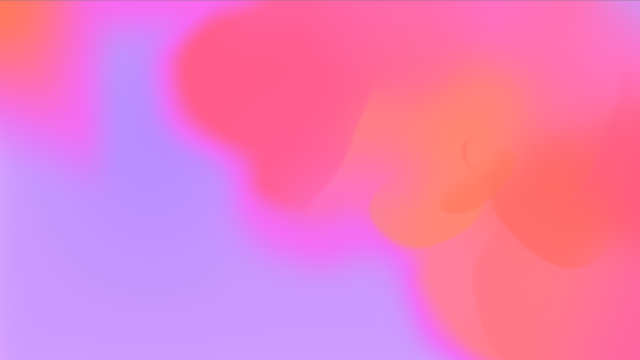
A WebGL 2 fragment shader for this background:

```glsl
#version 300 es
precision highp float;
// Soft abstract gradient: a warm cloud of rose, orange and coral over violet.
// The cloud is a smooth union of ellipses with a magenta rim, coloured by
// normalised Gaussian blobs and overlaid with a few fading petals.

uniform vec2 u_resolution;
out vec4 fragColor;

const vec3 VIOLET  = vec3(0.73, 0.55, 1.00);
const vec3 LILAC   = vec3(0.79, 0.60, 1.00);
const vec3 PALE    = vec3(0.86, 0.65, 1.00);
const vec3 MAGENTA = vec3(0.98, 0.40, 0.96);
const vec3 PINK    = vec3(1.00, 0.43, 0.73);
const vec3 ROSE    = vec3(1.00, 0.36, 0.55);
const vec3 CORAL   = vec3(1.00, 0.49, 0.55);
const vec3 ORANGE  = vec3(1.00, 0.54, 0.40);
const vec3 FLAME   = vec3(1.00, 0.41, 0.37);
const float BLEND = 0.07;   // softness of the ellipse union
const float EDGE = 0.007;   // half width of a petal edge
const float WARP = 0.004;   // waviness of all outlines

float smoothMin(float a, float b) {
    float h = max(BLEND - abs(a - b), 0.0) / BLEND;
    return min(a, b) - 0.25 * BLEND * h * h;
}

// Approximate signed distance to an axis-aligned ellipse.
float ellipse(vec2 p, vec2 centre, vec2 radii) {
    vec2 q = (p - centre) / radii;
    float k = length(q);
    return k * (k - 1.0) / max(length(q / radii), 1e-4);
}

float fill(float d) { return smoothstep(EDGE, -EDGE, d); }

float glow(float d, float width) { return exp(-d * d / (width * width)); }

// Adds a Gaussian colour blob; the weight is kept in w.
void blob(inout vec4 sum, vec2 p, vec2 centre, float radius, vec3 colour) {
    sum += vec4(colour, 1.0) * (glow(length(p - centre), radius) + 1e-6);
}

float cloudDistance(vec2 p) {
    float d = ellipse(p, vec2(0.764, 0.785), vec2(0.295, 0.23));
    d = smoothMin(d, ellipse(p, vec2(0.875, 0.56), vec2(0.197, 0.225)));
    d = smoothMin(d, ellipse(p, vec2(1.204, 0.56), vec2(0.295, 0.262)));
    d = smoothMin(d, ellipse(p, vec2(1.597, 0.236), vec2(0.44, 0.312)));
    return smoothMin(d, ellipse(p, vec2(1.435, 0.861), vec2(0.75, 0.455)));
}

vec3 background(vec2 p) {
    vec3 c = mix(LILAC, VIOLET, glow(length((p - vec2(0.42, 0.62)) * vec2(1.3, 1.0)), 0.36));
    c = mix(c, PALE, 0.6 * exp(-p.x / 0.03) + 0.25 * exp(-p.y / 0.06));
    // Magenta band along the top
    c = mix(c, MAGENTA, 0.95 * glow(1.0 - p.y, 0.095));
    c = mix(c, PINK, 0.6 * glow(length(p - vec2(0.66, 1.02)), 0.13));
    // Warm upper left corner, melting through magenta into violet
    float slant = p.y + 0.35 * p.x;
    float across = smoothstep(0.34, 0.21, p.x);
    c = mix(c, MAGENTA, 0.9 * across * smoothstep(0.50, 0.76, slant));
    c = mix(c, PINK, smoothstep(0.26, 0.08, p.x) * smoothstep(0.64, 0.86, slant));
    return mix(c, vec3(1.0, 0.47, 0.37), glow(length(p - vec2(0.0, 0.98)), 0.17));
}

vec3 cloudColour(vec2 p) {
    vec4 s = vec4(0.0);
    blob(s, p, vec2(0.80, 0.80), 0.23, ROSE);
    blob(s, p, vec2(0.86, 0.60), 0.15, vec3(1.0, 0.37, 0.59));
    blob(s, p, vec2(0.74, 1.02), 0.10, vec3(1.0, 0.39, 0.65));
    blob(s, p, vec2(1.05, 1.03), 0.18, vec3(1.0, 0.41, 0.69));
    blob(s, p, vec2(1.40, 1.03), 0.22, vec3(1.0, 0.43, 0.78));
    blob(s, p, vec2(1.16, 0.84), 0.14, vec3(1.0, 0.42, 0.57));
    blob(s, p, vec2(1.25, 0.61), 0.13, ORANGE);
    blob(s, p, vec2(1.36, 0.73), 0.11, vec3(1.0, 0.53, 0.41));
    blob(s, p, vec2(1.06, 0.61), 0.11, CORAL);
    blob(s, p, vec2(0.99, 0.46), 0.12, vec3(1.0, 0.44, 0.75));
    blob(s, p, vec2(1.57, 0.83), 0.19, vec3(1.0, 0.45, 0.65));
    blob(s, p, vec2(1.71, 0.88), 0.11, vec3(1.0, 0.45, 0.83));
    blob(s, p, vec2(1.78, 1.00), 0.10, LILAC);
    blob(s, p, vec2(1.77, 0.52), 0.14, vec3(1.0, 0.36, 0.50));
    blob(s, p, vec2(1.57, 0.48), 0.13, FLAME);
    blob(s, p, vec2(1.45, 0.17), 0.20, CORAL);
    blob(s, p, vec2(1.22, 0.20), 0.12, vec3(1.0, 0.50, 0.64));
    blob(s, p, vec2(1.76, 0.06), 0.17, vec3(1.0, 0.40, 0.63));
    return s.rgb / s.w;
}

vec3 petals(vec3 c, vec2 p) {
    // Peach fold to the right of a curved crease
    float t = p.y - 0.537;
    float x = p.x - (0.9375 + 0.6 * t - 0.9 * t * t);
    float fold = smoothstep(-EDGE, 0.014, x) * exp(-max(x, 0.0) / 0.22);
    fold *= smoothstep(0.80, 0.66, p.y) * smoothstep(0.36, 0.48, p.y);
    c = mix(c, mix(vec3(1.0, 0.46, 0.72), vec3(1.0, 0.51, 0.52), smoothstep(0.45, 0.66, p.y)), 0.8 * fold);
    // Rosy fold on the far right
    t = p.y - 0.65;
    x = p.x - (1.69 + 0.34 * t - t * t);
    fold = smoothstep(-0.01, 0.02, x) * exp(-max(x, 0.0) / 0.1);
    c = mix(c, ROSE, 0.35 * fold * smoothstep(0.88, 0.7, p.y) * smoothstep(0.35, 0.5, p.y));
    // Orange lobe leaning up to the right
    vec2 q = mat2(0.94, -0.342, 0.342, 0.94) * (p - vec2(1.19, 0.435));
    float lobe = fill(ellipse(q, vec2(0.0), vec2(0.165, 0.115)));
    c = mix(c, vec3(1.0, 0.54, 0.42), 0.75 * lobe * smoothstep(0.54, 0.38, p.y));
    // Lower coral petal
    float lower = fill(ellipse(p, vec2(1.6, 0.2), vec2(0.285, 0.27)));
    c = mix(c, vec3(1.0, 0.45, 0.50), 0.5 * lower * smoothstep(1.75, 1.35, p.x));
    // Flame petal, fading upwards
    q = mat2(0.64, 0.77, -0.77, 0.64) * (p - vec2(1.53, 0.435));
    float flame = fill(ellipse(q, vec2(0.0), vec2(0.20, 0.14)));
    c = mix(c, FLAME, 0.6 * flame * smoothstep(0.56, 0.40, p.y) * smoothstep(1.72, 1.55, p.x));
    // Tilted tongue and the small curl above it
    q = mat2(0.755, -0.656, 0.656, 0.755) * (p - vec2(1.325, 0.495));
    float tongue = fill(ellipse(q, vec2(0.0), vec2(0.125, 0.06)));
    c = mix(c, vec3(1.0, 0.45, 0.34), 0.5 * tongue * smoothstep(0.06, -0.02, q.y));
    q = p - vec2(1.33, 0.572);
    float curl = glow(length(q) - 0.043, 0.007) * smoothstep(0.0, -0.04, q.x);
    return mix(c, FLAME, 0.35 * curl);
}

void main() {
    vec2 uv = gl_FragCoord.xy / u_resolution.y;
    vec2 p = uv + WARP * sin(uv.yx * vec2(31.0, 27.0) + vec2(0.5, 2.0));
    float d = cloudDistance(p);
    float low = smoothstep(0.50, 0.34, p.y) * smoothstep(1.15, 0.9, p.x);
    vec3 c = background(uv);
    // Magenta halo outside, then the cloud fading in from its rim
    c = mix(c, MAGENTA, 0.9 * glow(max(d, 0.0), mix(0.05, 0.08, low)));
    vec3 warm = petals(cloudColour(p), p);
    float lobeEdge = glow(length(p - vec2(1.12, 0.36)), 0.13);
    float depth = mix(mix(0.055, 0.15, low), 0.03, lobeEdge);
    c = mix(c, warm, smoothstep(0.025, -depth, d));
    c = mix(c, vec3(0.94, 0.45, 0.95), 0.35 * glow(length((p - vec2(0.93, 0.37)) * vec2(0.7, 1.0)), 0.11));
    // Thin shade on the top border
    c = mix(c, vec3(0.45), 0.3 * smoothstep(0.995, 0.999, uv.y));
    fragColor = vec4(c, 1.0);
}
```
